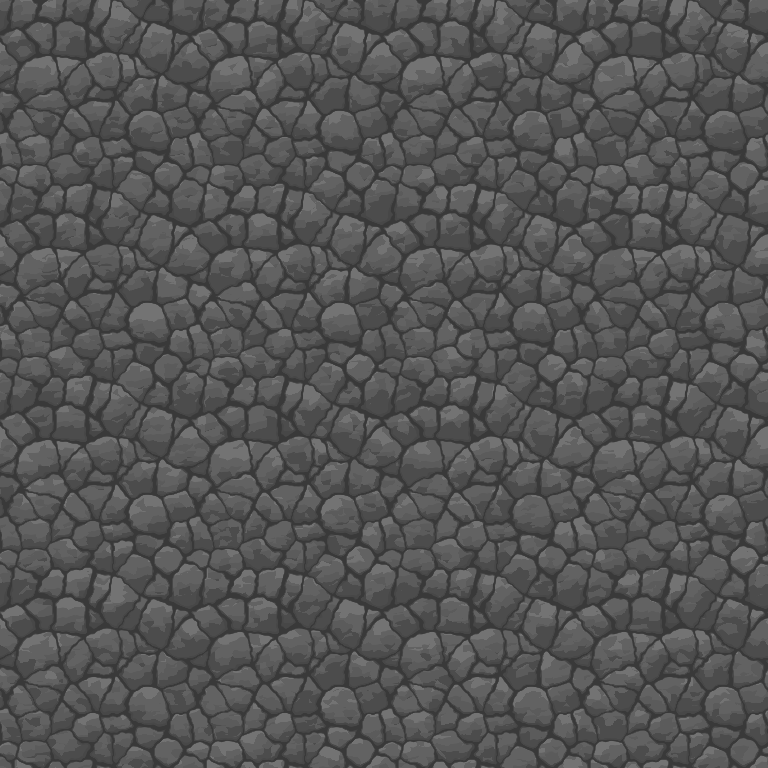
A WebGL 2 fragment shader for this texture:

```glsl
#version 300 es
precision highp float;

uniform vec2 u_resolution;
out vec4 fragColor;

const float CELLS = 28.0;       // stones across the canvas
const float LAYOUT = 7.0;       // stones before the layout repeats
const float FACET_SCALE = 2.5;  // facets per stone cell

const vec3 GAP = vec3(0.222);
const vec3 RIM = vec3(0.280);
const vec3 SHADE = vec3(0.298);
const vec3 BODY = vec3(0.358);
const vec3 BODY_LIT = vec3(0.383);
const vec3 HIGHLIGHT = vec3(0.450);

float hash(vec2 p) {
    return fract(sin(dot(p, vec2(127.1, 311.7))) * 43758.5453);
}

vec2 hash2(vec2 p) {
    return vec2(hash(p), hash(p + vec2(41.3, 17.9)));
}

// Value noise that wraps after a whole number of cells
float noise(vec2 p, float period) {
    vec2 i = floor(p), f = fract(p);
    f = f * f * (3.0 - 2.0 * f);
    vec2 a = mod(i, period), b = mod(i + 1.0, period);
    return mix(mix(hash(a), hash(vec2(b.x, a.y)), f.x),
               mix(hash(vec2(a.x, b.y)), hash(b), f.x), f.y);
}

vec2 noise2(vec2 p, float period) {
    return vec2(noise(p, period), noise(p + 3.37, period)) - 0.5;
}

// Stone centre in xy, size weight in z
vec3 stoneSite(vec2 cell, float period) {
    vec2 id = mod(cell, period);
    float size = hash(id + 73.7);
    return vec3(cell + 0.06 + 0.88 * hash2(id + 5.2), 0.42 * size * size);
}

// Weighted cells: offset from the centre in xy, rounded edge distance in z
vec3 stones(vec2 p, float period, out vec2 stoneCell) {
    vec2 base = floor(p);
    vec3 nearest = vec3(0.0);
    float best = 1e5;
    for (int y = -2; y <= 2; y++)
    for (int x = -2; x <= 2; x++) {
        vec2 cell = base + vec2(x, y);
        vec3 site = stoneSite(cell, period);
        vec2 d = site.xy - p;
        float power = dot(d, d) - site.z;
        if (power < best) {
            best = power;
            nearest = site;
            stoneCell = cell;
        }
    }
    // Soft minimum over all borders rounds the corners
    const float rounding = 0.035;
    float sum = 0.0;
    for (int y = -2; y <= 2; y++)
    for (int x = -2; x <= 2; x++) {
        vec2 cell = base + vec2(x, y);
        if (cell == stoneCell) continue;
        vec3 site = stoneSite(cell, period);
        vec2 d = site.xy - p;
        float border = (dot(d, d) - site.z - best)
                     / (2.0 * length(site.xy - nearest.xy));
        sum += exp(-border / rounding);
    }
    return vec3(p - nearest.xy, -rounding * log(sum));
}

// Random brightness of the nearest facet
float facetTone(vec2 p, float period) {
    vec2 base = floor(p);
    float best = 1e5, tone = 0.0;
    for (int y = -1; y <= 1; y++)
    for (int x = -1; x <= 1; x++) {
        vec2 cell = base + vec2(x, y);
        vec2 id = mod(cell, period);
        vec2 d = cell + hash2(id + 9.4) - p;
        float dist = dot(d, d);
        if (dist < best) {
            best = dist;
            tone = hash(id + 31.6);
        }
    }
    return tone;
}

float stepSmooth(float edge, float value, float width) {
    return smoothstep(edge - width, edge + width, value);
}

void main() {
    vec2 p = gl_FragCoord.xy / u_resolution * CELLS;
    float aa = 0.6 * CELLS / u_resolution.y;

    // Rough outlines: a broad bend plus fine chips
    vec2 chips = noise2(p * 6.0, LAYOUT * 6.0);
    vec2 warped = p + 0.22 * noise2(p * 2.0, LAYOUT * 2.0) + 0.10 * chips;

    vec2 cell;
    vec3 stone = stones(warped, LAYOUT, cell);
    float edge = stone.z;

    // Light from above, broken into flat facets
    float facet = facetTone((p + 0.14 * chips) * FACET_SCALE, CELLS * FACET_SCALE);
    float stoneTone = hash(mod(cell, CELLS) + 57.1);
    float light = 0.8 * stone.y - 0.1 * stone.x
                + 0.55 * (facet - 0.5) + 0.3 * (stoneTone - 0.5);

    vec3 color = mix(SHADE, BODY, stepSmooth(-0.20, light, 0.012));
    color = mix(color, BODY_LIT, stepSmooth(0.03, light, 0.012));
    color = mix(color, HIGHLIGHT, stepSmooth(0.40, light, 0.012));

    // Dark rim, wider below, and gaps of uneven width
    float gap = mix(0.012, 0.070, noise(p * 1.0 + 2.6, LAYOUT));
    float rim = gap + 0.042 - 0.04 * clamp(stone.y, -0.5, 0.5);
    color = mix(RIM, color, stepSmooth(rim, edge, aa * 0.6));
    color = mix(GAP, color, stepSmooth(gap, edge, aa * 0.6));

    fragColor = vec4(color, 1.0);
}
```
